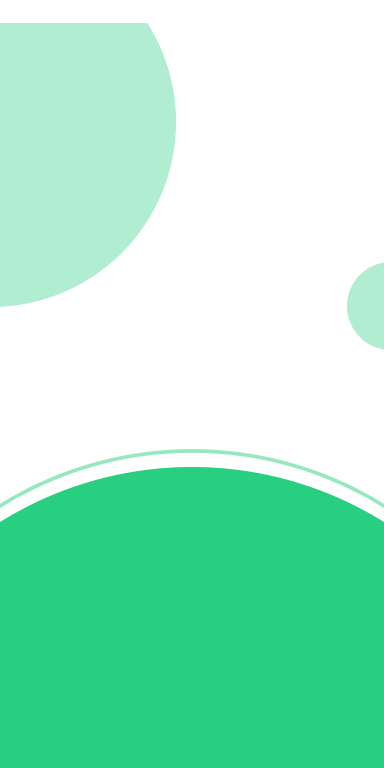
This background is drawn by a WebGL 2 fragment shader. Its source:

```glsl
#version 300 es
precision highp float;

#define PAPER vec3(1.0)
#define MINT vec3(0.69, 0.93, 0.82)
#define RIM_GREEN vec3(0.59, 0.91, 0.76)
#define GREEN vec3(0.16, 0.81, 0.505)
#define LARGE_DISC vec3(-0.0234, 1.6823, 0.4818)
#define SMALL_DISC vec3(1.0182, 1.2031, 0.1146)
#define DOME vec3(0.5, -0.1596, 0.9435)
#define RIM_LIFT 0.0417
#define RIM_HALF_WIDTH 0.0048
#define TOP_CUT 1.9401

uniform vec2 u_resolution;
out vec4 fragColor;

// Signed distance to a disc given as (centre, radius)
float discDistance(vec2 p, vec3 disc) {
    return length(p - disc.xy) - disc.z;
}

// Antialiased coverage of a shape, one pixel wide at its edge
float coverage(float distance, float pixel) {
    return clamp(0.5 - distance / pixel, 0.0, 1.0);
}

void main() {
    // Canvas units: width 1, height 2
    vec2 p = gl_FragCoord.xy / u_resolution * vec2(1.0, 2.0);
    float pixel = 1.0 / u_resolution.x;

    // Pale discs, the large one trimmed flat at the top
    float largeDisc = max(discDistance(p, LARGE_DISC), p.y - TOP_CUT);
    float smallDisc = discDistance(p, SMALL_DISC);
    vec3 color = mix(PAPER, MINT, coverage(min(largeDisc, smallDisc), pixel));

    // Thin rim: the dome outline raised above it
    float raisedDome = discDistance(p - vec2(0.0, RIM_LIFT), DOME);
    color = mix(color, RIM_GREEN, coverage(abs(raisedDome) - RIM_HALF_WIDTH, pixel));

    // Solid dome
    color = mix(color, GREEN, coverage(discDistance(p, DOME), pixel));

    fragColor = vec4(color, 1.0);
}
```
